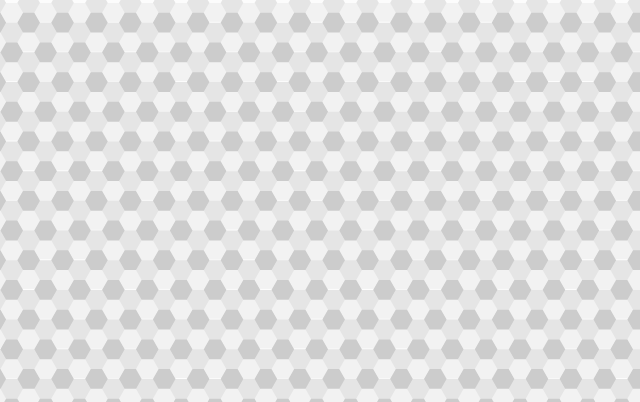
Reproduce this pattern procedurally as a Shadertoy shader.

```glsl
float hash(vec2 p) {
    return fract(sin(dot(p, vec2(127.1, 311.7))) * 43758.5453);
}

// Centre of the flat-topped hexagon (height 1) that contains q
vec2 hexCentre(vec2 q) {
    vec2 period = vec2(sqrt(3.0), 1.0);
    vec2 a = round(q / period) * period;
    vec2 b = (round(q / period - 0.5) + 0.5) * period;
    vec2 da = q - a, db = q - b;
    return dot(da, da) < dot(db, db) ? a : b;
}

vec3 tileColour(vec2 p) {
    // p has canvas height 1; q has hexagon height 1
    vec2 q = (p - vec2(0.0713, 0.9436)) / vec2(0.04867, 0.04924);
    vec2 centre = hexCentre(q);

    // Three tones cycle along each column
    float halfRow = round(2.0 * centre.y);
    float tone = mod(halfRow, 3.0);
    float grey = tone < 0.5 ? 0.8 : tone < 1.5 ? 0.95 : 0.9;

    // Unfilled notches along the top border
    if (tone < 0.5 && halfRow > 2.5) grey = 0.99;

    // Uneven pale seam under the lightest tiles
    if (tone > 0.5 && tone < 1.5) {
        vec2 cell = vec2(round(centre.x * 2.0 / sqrt(3.0)), halfRow);
        float strength = smoothstep(0.3, 1.0, hash(cell));
        float seam = 1.0 - smoothstep(0.03, 0.06, q.y - centre.y + 0.5);
        grey = mix(grey, 0.995, seam * strength);
    }
    return vec3(grey);
}

void mainImage(out vec4 fragColor, in vec2 fragCoord) {
    // Average a 4 x 4 grid of samples to smooth the edges
    vec3 sum = vec3(0.0);
    for (int i = 0; i < 16; i++) {
        vec2 offset = (vec2(i % 4, i / 4) + 0.5) / 4.0 - 0.5;
        sum += tileColour((fragCoord + offset) / iResolution.y);
    }
    fragColor = vec4(sum / 16.0, 1.0);
}
```
